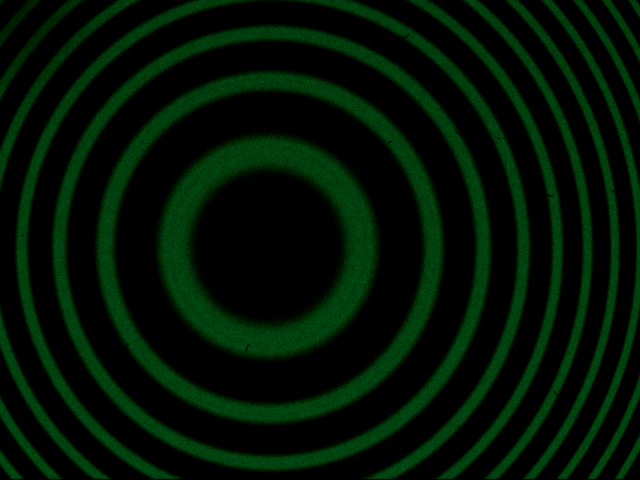
Give the GLSL for this background, as a Shadertoy shader.

```glsl
// Green interference rings on black, crowding outward, with grain and dust.

const float TAU = 6.2831853;
const vec2 RING_CENTER = vec2(0.558, 0.486);  // in canvas heights
const vec2 CENTER_DRIFT = vec2(0.0113, -0.004);
const float VERTICAL_STRETCH = 1.015;
const float RING_PERIOD = 0.07806;            // squared radius per ring
const float GRAIN_ROWS = 384.0;

// Sine-free hash
float hash(vec2 p) {
    vec3 q = fract(p.xyx * 0.1031);
    q += dot(q, q.yzx + 33.33);
    return fract((q.x + q.y) * q.z);
}

float valueNoise(vec2 p) {
    vec2 cell = floor(p);
    vec2 f = fract(p);
    f *= f * (3.0 - 2.0 * f);
    float low = mix(hash(cell), hash(cell + vec2(1.0, 0.0)), f.x);
    float high = mix(hash(cell + vec2(0.0, 1.0)), hash(cell + 1.0), f.x);
    return mix(low, high, f.y);
}

// Ring order grows with the squared radius; outer rings are slightly off center
float ringOrder(vec2 p) {
    vec2 offset = p - RING_CENTER;
    offset -= CENTER_DRIFT * smoothstep(0.2, 0.6, length(offset));
    offset.y /= VERTICAL_STRETCH;
    return dot(offset, offset) / RING_PERIOD;
}

// Soft bright band around the middle of each order
float ringProfile(float order) {
    return 1.0 - smoothstep(0.08, 0.24, abs(fract(order) - 0.5));
}

// Sparse short hairs, at most one in each cell
float dust(vec2 p, float cells, float pixel) {
    vec2 cell = floor(p * cells);
    vec2 spot = 0.3 + 0.4 * vec2(hash(cell + 7.0), hash(cell + 19.0));
    vec2 q = (fract(p * cells) - spot) / cells;
    float angle = TAU * hash(cell + 31.0);
    vec2 along = vec2(cos(angle), sin(angle));
    float reach = 0.008 * hash(cell + 43.0);
    float t = clamp(dot(q, along), -reach, reach);
    float bend = 50.0 * t * t;
    float d = length(q - along * t - vec2(-along.y, along.x) * bend);
    float present = step(0.72, hash(cell + 57.0));
    return present * (1.0 - smoothstep(0.0007, 0.0007 + 1.5 * pixel, d));
}

// Darker upper left corner, slightly brighter bottom
float illumination(vec2 p) {
    float corner = smoothstep(0.0, 0.3, length(p - vec2(0.0, 1.0)));
    return mix(0.45, 1.0, corner) * mix(1.06, 0.94, p.y);
}

// Bright greens lean a little toward blue
vec3 greenTint(float level) {
    return vec3(0.0, level, max(0.0, 0.5 * (level - 0.14)));
}

void mainImage(out vec4 fragColor, in vec2 fragCoord) {
    vec2 p = fragCoord / iResolution.y;
    float pixel = 1.0 / iResolution.y;

    // Rings with faint concentric striations
    float order = ringOrder(p);
    float light = ringProfile(order) * illumination(p);
    light *= 1.0 + 0.03 * sin(TAU * 9.0 * order) * smoothstep(4.0, 0.0, order);

    // Fine grain and soft mottling, fading into the black
    float grain = hash(floor(p * GRAIN_ROWS)) - 0.5;
    float mottle = valueNoise(p * 130.0) - 0.5;
    float level = 0.25 * light;
    level += (0.07 * grain + 0.025 * mottle) * smoothstep(0.0, 0.5, light);

    // Dust shadows and the dark strip along the bottom
    level *= 1.0 - 0.65 * dust(p, 9.0, pixel);
    level *= smoothstep(0.001, 0.004, p.y);

    fragColor = vec4(greenTint(max(level, 0.0)), 1.0);
}
```
